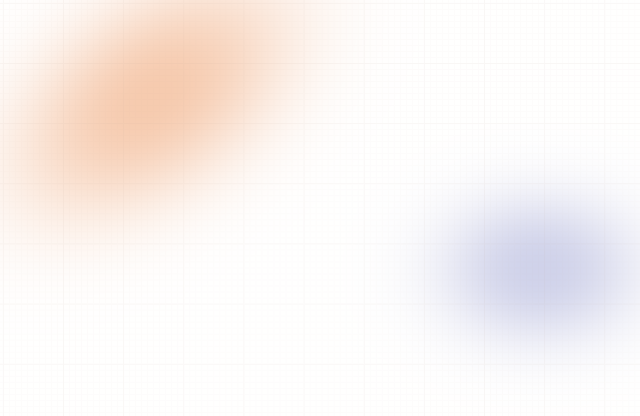
A Shadertoy shader for this background:

```glsl
const vec3 PAPER = vec3(1.0, 0.999, 0.998);
const vec3 PEACH = vec3(0.965, 0.795, 0.685);
const vec3 PERIWINKLE = vec3(0.815, 0.825, 0.918);
const vec3 RULE = vec3(0.74, 0.64, 0.58);

// Soft elliptical glow: 1 at the centre, fading smoothly outwards
float glow(vec2 p, vec2 centre, vec2 spread, float angle) {
    float c = cos(angle), s = sin(angle);
    vec2 q = p - centre;
    q = vec2(c * q.x + s * q.y, c * q.y - s * q.x) / spread;
    return exp(-0.5 * pow(length(q), 2.35));
}

// Coverage of ruled lines, repeating along both axes
float grid(vec2 p, float pitch, float width, float pixel) {
    vec2 d = abs(fract(p / pitch + 0.5) - 0.5) * pitch;
    vec2 line = clamp(0.5 + (0.5 * width - d) / pixel, 0.0, 1.0);
    return max(line.x, line.y);
}

void mainImage(out vec4 fragColor, in vec2 fragCoord) {
    float pixel = 1.0 / iResolution.y;
    vec2 p = fragCoord * pixel;

    // Colour glows
    float warm = glow(p, vec2(0.365, 0.765), vec2(0.271, 0.163), 0.63);
    float cool = glow(p, vec2(1.297, 0.353), vec2(0.175, 0.131), 0.0);
    vec3 colour = mix(PAPER, PEACH, warm);
    colour = mix(colour, PERIWINKLE, cool);

    // Fine grid with every tenth line stronger
    float pitch = 0.14458;
    vec2 g = p - vec2(0.008, 0.992);
    float minor = grid(g, pitch * 0.1, 0.0015, pixel);
    float major = grid(g, pitch, 0.002, pixel);
    colour = mix(colour, RULE, max(0.045 * minor, 0.095 * major));

    fragColor = vec4(colour, 1.0);
}
```
